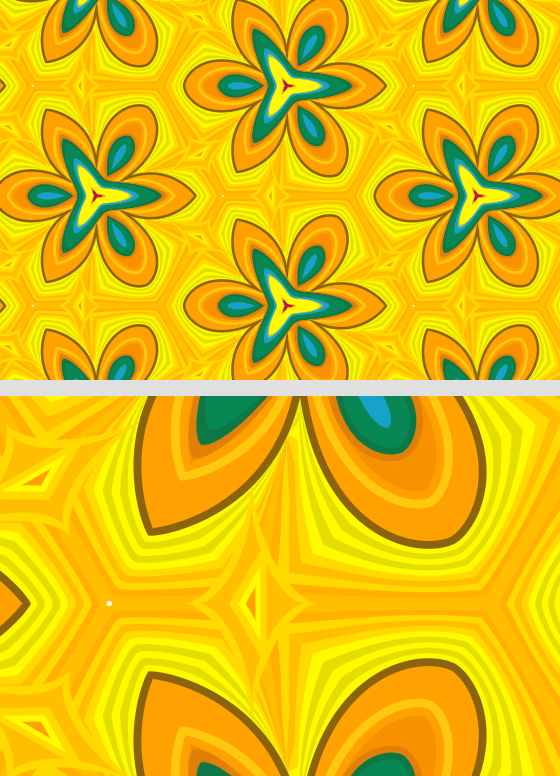
Top, the full canvas; bottom, a detail of the centre.
Write a Shadertoy shader that draws this pattern.

```glsl
// Lengths are in canvas units: the canvas is VIEW units high.
#define VIEW 520.0
#define SPACING 301.0
#define ORIGIN vec2(131.5, 252.0)
#define OUTLINE 3.6
#define BANDS 10
#define ORANGE vec3(1.0, 0.63, 0.0)
#define AMBER vec3(1.0, 0.75, 0.0)
#define GOLD vec3(1.0, 0.85, 0.0)
#define YELLOW vec3(1.0, 0.98, 0.0)
#define OLIVE vec3(0.89, 0.87, 0.0)
#define GREEN vec3(0.03, 0.53, 0.33)
#define BLUE vec3(0.09, 0.64, 0.79)

float pixelSize;

// Paints a colour wherever the signed distance is negative.
void paint(inout vec3 base, vec3 ink, float d) {
    base = mix(base, ink, clamp(0.5 - d / pixelSize, 0.0, 1.0));
}

// Leaf along +x from the origin: width = slope * x * (1 - x / len)^(1 / power).
float leaf(vec2 p, float len, float slope, float power) {
    float u = max(p.x, 1.0);
    float v = max(abs(p.y), 0.001);
    float k = pow(min(v / (slope * u), 3.0), power);
    float steep = len * power * k;
    float d = (u - len + len * k) / length(vec2(1.0 - steep / u, steep / v));
    float cone = (v - slope * p.x) / sqrt(1.0 + slope * slope);
    return max(d, cone);
}

float segment(vec2 p, vec2 a, vec2 b) {
    vec2 pa = p - a, ba = b - a;
    return length(pa - ba * clamp(dot(pa, ba) / dot(ba, ba), 0.0, 1.0));
}

// Offset from the closest flower of the triangular lattice.
vec2 nearestFlower(vec2 p) {
    vec2 cell = SPACING * vec2(sqrt(3.0), 1.0);
    vec2 a = p - cell * round(p / cell);
    vec2 b = p - cell * (floor(p / cell) + 0.5);
    return dot(a, a) < dot(b, b) ? a : b;
}

// Stepped colours from the petal rim (0) to the ridge between flowers (1).
vec3 bandColour(float t) {
    const vec3 ramp[BANDS] = vec3[BANDS](
        YELLOW, OLIVE, YELLOW, OLIVE, YELLOW,
        GOLD, AMBER, GOLD, vec3(1.0, 0.69, 0.0), AMBER);
    float x = clamp(t, 0.0, 0.999) * float(BANDS);
    int i = int(x);
    float soft = clamp((fract(x) - 1.0) / max(fwidth(x), 0.001) + 1.0, 0.0, 1.0);
    return mix(ramp[i], ramp[min(i + 1, BANDS - 1)], soft);
}

void mainImage(out vec4 fragColor, in vec2 fragCoord) {
    pixelSize = VIEW / iResolution.y;
    vec2 p = nearestFlower(fragCoord * pixelSize - ORIGIN);

    // Fold into a 60 degree wedge: long petal on x, round petal on the far side.
    float third = radians(120.0);
    float r = length(p);
    float a = r > 0.0 ? atan(p.y, p.x) : 0.0;
    a = abs(a - third * round(a / third));
    vec2 q = r * vec2(cos(a), sin(a));
    vec2 w = r * vec2(cos(third * 0.5 - a), sin(third * 0.5 - a));

    // Ridges: the hexagon edge and a spoke into the notch between petals.
    vec2 normal = vec2(cos(third * 0.25), sin(third * 0.25));
    vec2 along = vec2(normal.y, -normal.x);
    vec2 star = normal * SPACING * 0.5 + along * 22.0;
    float edge = SPACING * 0.5 - dot(q, normal);
    float ridge = min(abs(edge), segment(q, vec2(43.7, 24.5), star));
    float longPetal = leaf(q, 138.0, 0.84, 1.18);
    float roundPetal = leaf(w, 142.0, 0.74, 1.67);
    float petals = min(longPetal, roundPetal);
    float outside = max(petals, 0.0);
    vec3 col = bandColour(outside / (outside + ridge + 0.001));

    // Concave star with a small triangle on each hexagon edge.
    vec2 s = vec2(dot(q - star, along), abs(edge));
    float concave = pow(abs(s.x) / 30.0, 0.65) + pow(s.y / 56.0, 0.65);
    paint(col, GOLD, (concave - 1.0) * 20.0);
    paint(col, AMBER, (concave - 0.86) * 20.0);
    float triangle = max(-s.x / 4.0, (s.x + 0.59 * s.y) / 6.0);
    paint(col, GOLD, (triangle - 1.7) * 4.0);
    paint(col, YELLOW, (triangle - 1.0) * 4.0);
    paint(col, ORANGE, (triangle - 0.45) * 4.0);
    paint(col, vec3(1.0), length(q - vec2(SPACING / sqrt(3.0), 0.0)) - 1.2);

    // Petals with a dark rim and a golden inner line.
    paint(col, vec3(0.55, 0.39, 0.05), petals);
    paint(col, ORANGE, petals + OUTLINE);
    float inner = min(leaf(q, 109.0, 0.78, 1.18), leaf(w, 122.0, 0.62, 1.67));
    paint(col, vec3(1.0, 0.78, 0.05), inner);
    paint(col, ORANGE, inner + 4.0);
    paint(col, vec3(0.97, 0.57, 0.0), inner + 8.0);

    // Eye of the round petal.
    float eye = leaf(w - vec2(31.0, 0.0), 63.0, 0.73, 1.67);
    paint(col, vec3(0.88, 0.5, 0.03), eye - 3.0);
    paint(col, vec3(0.05, 0.47, 0.27), eye);
    paint(col, GREEN, eye + 3.0);
    paint(col, BLUE, leaf(w - vec2(43.0, 0.0), 38.0, 0.38, 1.67));

    // Nested trefoils at the heart, scaled by their tip radius.
    float trefoil = r * (1.0 + 2.5 * pow(max(sin(1.5 * a), 0.0), 1.6));
    paint(col, vec3(0.88, 0.5, 0.03), (trefoil - 97.0) * 0.5);
    paint(col, vec3(0.05, 0.47, 0.27), (trefoil - 90.0) * 0.5);
    paint(col, GREEN, (trefoil - 82.0) * 0.5);
    paint(col, BLUE, (trefoil - 59.0) * 0.5);
    paint(col, vec3(0.63, 0.74, 0.35), (trefoil - 50.0) * 0.5);
    paint(col, YELLOW, (trefoil - 46.0) * 0.5);
    paint(col, ORANGE, (trefoil - 13.0) * 0.5);
    paint(col, vec3(0.66, 0.1, 0.36), (trefoil - 9.0) * 0.5);

    fragColor = vec4(col, 1.0);
}
```
